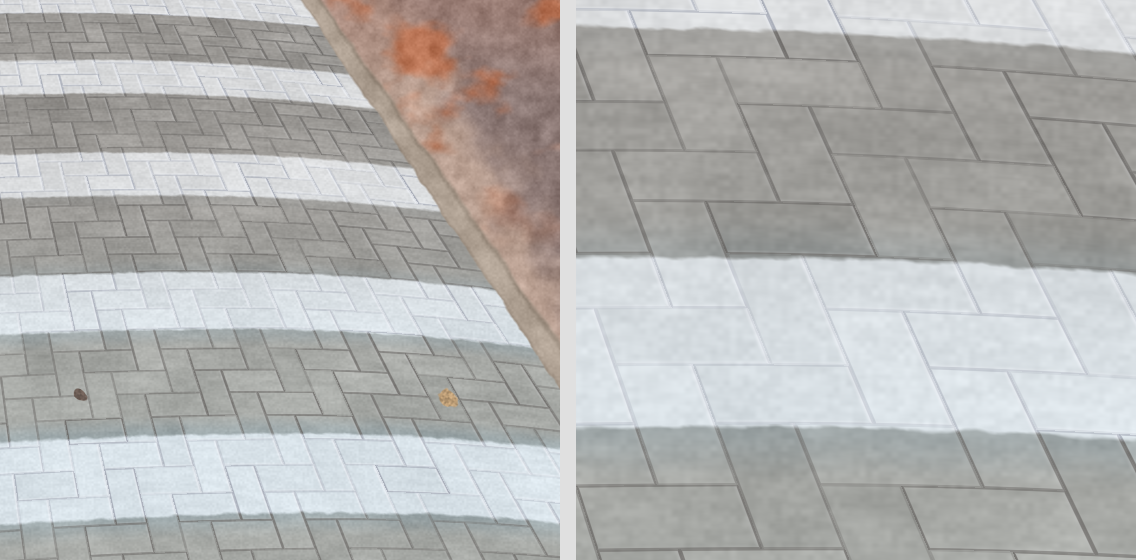
Left: the whole. Right: its middle third, enlarged.
This texture is drawn by a Shadertoy shader. Its source:

```glsl
// Painted white bands on a herringbone brick ramp seen in perspective, with a kerb and dirt road.
// Screen points are projected onto the ground, where bands, bricks and kerb are laid out;
// hashed tints, layered noise and grain add the wear.

// Projection, in canvas units with y running down from the top
const vec2 VANISH = vec2(-0.247, -1.182);
const float BAND_START = 0.0234, BAND_SCALE = 0.1257, BAND_SHRINK = 0.1063;
const vec2 CREST = vec2(0.117, 0.55);           // offset and slope of the crest line
const vec2 SAG = vec2(0.054, 0.138);            // bend left and right of the crest

// Layout on the ground
const float BAND_MID = 0.805, BAND_HALF = 0.195;
const vec2 BRICK = vec2(0.0268, 0.13);          // short side: across, along
const float JOINT = 0.017;
const float KERB_IN = 0.664, KERB_OUT = 0.693;

// Colours
const vec3 WHITE_FAR = vec3(0.85, 0.855, 0.86), WHITE_NEAR = vec3(0.85, 0.89, 0.915);
const vec3 GREY_FAR = vec3(0.61, 0.60, 0.585), GREY_NEAR = vec3(0.655, 0.665, 0.65);
const vec3 GROUT_GREY = vec3(0.42, 0.41, 0.40), GROUT_WHITE = vec3(0.63, 0.65, 0.70);
const vec3 KERB = vec3(0.69, 0.635, 0.58);
const vec3 SAND = vec3(0.73, 0.63, 0.575), ROAD = vec3(0.55, 0.475, 0.46);
const vec3 RUST = vec3(0.74, 0.43, 0.29);
const vec3 LEAF_BROWN = vec3(0.43, 0.37, 0.34), LEAF_TAN = vec3(0.73, 0.61, 0.46);

float hash(vec2 p) {
    return fract(sin(dot(p, vec2(127.1, 311.7))) * 43758.545);
}

float noise(vec2 p) {
    vec2 i = floor(p), f = fract(p);
    f = f * f * (3.0 - 2.0 * f);
    return mix(mix(hash(i), hash(i + vec2(1, 0)), f.x),
               mix(hash(i + vec2(0, 1)), hash(i + vec2(1, 1)), f.x), f.y);
}

float fbm(vec2 p) {
    float sum = 0.0, amp = 0.53;
    for (int i = 0; i < 4; i++) {
        sum += amp * noise(p);
        p = mat2(1.6, 1.2, -1.2, 1.6) * p + 7.3;
        amp *= 0.5;
    }
    return sum;
}

// Herringbone of 2:1 bricks: xy = brick id, z = joint, w = light rim beside it
vec4 herringbone(vec2 g, vec2 aa) {
    vec2 cell = floor(g), p = g - cell;
    float k = mod(cell.x - cell.y, 4.0);
    vec2 size = k < 1.5 ? vec2(2, 1) : vec2(1, 2);
    vec2 shift = vec2(k == 1.0, k == 2.0);
    p += shift;
    vec2 edge = min(p, size - p);
    vec2 line = 1.0 - smoothstep(vec2(JOINT), JOINT + 1.2 * aa, edge);
    vec2 rim = 1.0 - smoothstep(aa, 2.0 * aa + 0.05, size - p);
    line.y *= 0.75;
    return vec4(cell - shift, max(line.x, line.y), max(rim.x, 0.5 * rim.y));
}

vec3 paving(vec2 q, float across, float along) {
    vec2 g = vec2(across, along) / BRICK;
    vec4 b = herringbone(g, fwidth(g));
    float tint = hash(b.xy), age = hash(b.xy + 31.7);
    float near = smoothstep(0.25, 0.75, q.y);
    float blotch = fbm(g * 0.45) - 0.5, streak = fbm(g * vec2(1.5, 5.0)) - 0.5;

    // Ragged painted bands
    float aa = fwidth(along) + 0.004;
    float rough = 0.022 * (fbm(g * 2.5) - 0.5);
    float band = abs(fract(along - BAND_MID + 0.5) - 0.5) - BAND_HALF + rough;
    float paint = 1.0 - smoothstep(-aa, aa, band);

    vec3 grey = mix(GREY_FAR, GREY_NEAR, near);
    grey += 0.06 * (tint - 0.5) + 0.12 * blotch + 0.08 * streak;
    grey += vec3(-0.04, -0.005, 0.02) * near * (1.0 - smoothstep(0.0, 0.12, band));
    vec3 white = mix(WHITE_FAR, WHITE_NEAR, near);
    white += 0.035 * (tint - 0.5) + 0.05 * blotch + 0.06 * streak;

    // Joints, some dark and some filled with pale dust or paint
    grey = mix(grey, vec3(0.77), b.w * 0.4 * age);
    grey = mix(grey, GROUT_GREY, b.z * mix(0.3, 0.85, age));
    white = mix(white, vec3(0.94, 0.95, 0.97), b.w * 0.6);
    white = mix(white, GROUT_WHITE, b.z * mix(0.2, 0.85, age * age));
    return mix(grey, white, paint);
}

vec3 dirt(vec2 q, float across) {
    float patches = fbm(q * 9.0 + 3.0), fine = fbm(q * 45.0);
    float away = across - KERB_OUT + 0.16 * (patches - 0.5);
    vec3 col = mix(SAND, ROAD, smoothstep(0.04, 0.12, away));
    col = mix(col, ROAD + vec3(0.08, 0.02, -0.01), 0.6 * smoothstep(0.2, 0.0, q.y));
    float rust = smoothstep(0.52, 0.74, fbm(q * vec2(8.0, 12.0) + 21.0));
    col = mix(col, RUST, 0.8 * rust * smoothstep(0.5, 0.2, q.y));
    return col + 0.22 * (fine - 0.5);
}

void leaf(inout vec3 col, vec2 p, vec2 radii, vec3 tone) {
    p = mat2(0.8, -0.6, 0.6, 0.8) * p;
    float d = length(p / radii) + 0.35 * (noise(p * 150.0) - 0.5);
    col = mix(col, tone * (0.85 + 0.3 * noise(p * 300.0)), 1.0 - smoothstep(0.85, 1.1, d));
}

void mainImage(out vec4 fragColor, in vec2 fragCoord) {
    vec2 q = fragCoord / iResolution.xy;
    q.y = 1.0 - q.y;

    // Project to the ground, lifting the bend out of the bands
    float off = q.x - CREST.x - CREST.y * q.y;
    float y = q.y - (off < 0.0 ? SAG.x : SAG.y) * off * off;
    float along = (y - BAND_START) / (BAND_SCALE + BAND_SHRINK * y);
    float across = (q.x - VANISH.x) / (q.y - VANISH.y);

    // Paving, kerb and road
    vec3 col = paving(q, across, along);
    float aa = fwidth(across), side = across + 0.008 * (fbm(q * 28.0) - 0.5);
    vec3 kerb = KERB + 0.16 * (fbm(q * 30.0) - 0.5);
    kerb -= 0.09 * smoothstep(0.007, 0.0, abs(side - KERB_OUT));
    kerb -= 0.06 * smoothstep(0.005, 0.0, abs(side - KERB_IN));
    col = mix(col, kerb, smoothstep(-aa, aa, side - KERB_IN));
    col = mix(col, dirt(q, across), smoothstep(-aa, aa + 0.004, side - KERB_OUT));

    // Fallen leaves and grain
    leaf(col, q - vec2(0.144, 0.705), vec2(0.014, 0.009), LEAF_BROWN);
    leaf(col, q - vec2(0.801, 0.711), vec2(0.019, 0.014), LEAF_TAN);
    col += 0.045 * (noise(q * 260.0) - 0.5);
    fragColor = vec4(clamp(col, 0.0, 1.0), 1.0);
}
```
